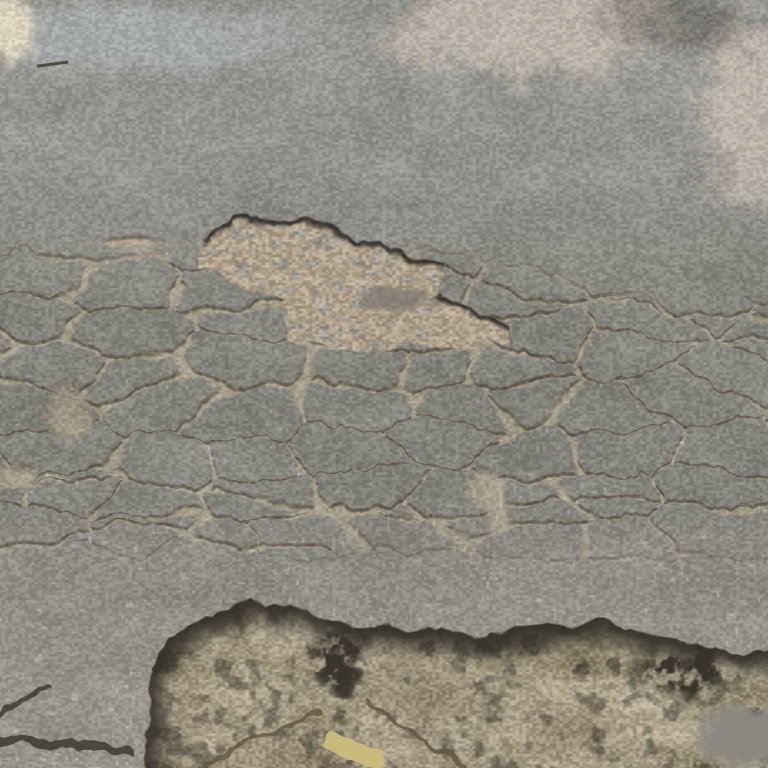
Reproduce this texture procedurally as a WebGL 2 fragment shader.

```glsl
#version 300 es
precision highp float;
// Weathered asphalt: a sandy network of cracks, a shallow pothole and a deep
// broken edge. Cracks are warped Voronoi borders and a few long polylines; holes
// are noisy polygon distances, shadowed by sampling again higher up.
uniform vec2 u_resolution;
out vec4 fragColor;

const vec2 longCracks[21] = vec2[](
  vec2(0, .37), vec2(.13, .38), vec2(.28, .36), vec2(.5, .33), vec2(.57, .325), vec2(.76, .355), vec2(1, .335),
  vec2(0, .29), vec2(.08, .297), vec2(.12, .315), vec2(.2, .325), vec2(.27, .295), vec2(.32, .285), vec2(.43, .29),
  vec2(.58, .652), vec2(.68, .612), vec2(.75, .605), vec2(.82, .612), vec2(.88, .59), vec2(1, .588), vec2(1.1, .59));
const vec2 pothole[12] = vec2[](
  vec2(.26, .69), vec2(.3, .715), vec2(.4, .717), vec2(.48, .688), vec2(.58, .653), vec2(.565, .62),
  vec2(.66, .577), vec2(.665, .555), vec2(.44, .545), vec2(.37, .555), vec2(.37, .61), vec2(.26, .65));
const vec2 brokenEdge[12] = vec2[](
  vec2(.19, -.2), vec2(.195, .13), vec2(.22, .17), vec2(.33, .222), vec2(.35, .207), vec2(.385, .213),
  vec2(.42, .19), vec2(.62, .174), vec2(.79, .192), vec2(.84, .175), vec2(.96, .152), vec2(2, .1));

float hash(vec2 p) {
  vec3 q = fract(p.xyx * .1031);
  q += dot(q, q.yzx + 33.33);
  return fract((q.x + q.y) * q.z);
}
float noise(vec2 p) {
  vec2 i = floor(p), f = fract(p), e = vec2(0, 1);
  f *= f * (3. - 2. * f);
  return mix(mix(hash(i), hash(i + e.yx), f.x), mix(hash(i + e), hash(i + e.yy), f.x), f.y);
}
float fbm(vec2 p) {
  return .55 * noise(p) + .3 * noise(p * 2.1 + 7.) + .15 * noise(p * 4.3 + 3.);
}
// x: distance to the nearest seed, y: gap to the second, z: cell id
vec3 voronoi(vec2 p) {
  vec3 v = vec3(9, 9, 0);
  for (int k = 0; k < 9; k++) {
    vec2 c = floor(p) + vec2(k % 3 - 1, k / 3 - 1);
    float d = length(c + .1 + .8 * vec2(hash(c), hash(c + 57.)) - p);
    if (d < v.x) v = vec3(d, v.x, hash(c + 23.));
    else v.y = min(v.y, d);
  }
  return vec3(v.x, v.y - v.x, v.z);
}
float segment(vec2 p, vec2 a, vec2 b) {
  vec2 e = b - a;
  return length(p - a - e * clamp(dot(p - a, e) / dot(e, e), 0., 1.));
}
float polygon(vec2 p, vec2 v[12]) {
  float d = 1., side = 1.;
  for (int i = 0; i < 12; i++) {
    vec2 a = v[i], b = v[(i + 1) % 12];
    d = min(d, segment(p, a, b));
    if ((a.y > p.y) != (b.y > p.y) && p.x < a.x + (b.x - a.x) * (p.y - a.y) / (b.y - a.y)) side = -side;
  }
  return d * side;
}
vec2 rough(vec2 p) {
  return p + .022 * (vec2(fbm(p * 32.), fbm(p.yx * 32.)) - .5);
}
float blob(vec2 p, float x, float y, float rx, float ry) {
  return 1. - smoothstep(.5, 1.1, length((p - vec2(x, y)) / vec2(rx, ry)) + .7 * (fbm(p * 40.) - .5));
}
float stroke(vec2 p, float ax, float ay, float bx, float by, float r) {
  return 1. - smoothstep(r, r + .002, segment(p, vec2(ax, ay), vec2(bx, by)));
}
// Sand showing through the surface, 0 to 1
float crackSand(vec2 p) {
  vec2 w = rough(p);
  float right = smoothstep(.5, .9, p.x), d = 1.;
  float zone = smoothstep(.22, .34, p.y) * (1. - smoothstep(.65, .7, p.y + .06 * right));
  float width = .02 + .17 * smoothstep(.4, .75, fbm(p * vec2(7, 12))) * (1. - .6 * right);
  float sand = zone * (1. - smoothstep(width * .5, width + .04, voronoi(w * vec2(8, 18)).y));
  for (int i = 0; i < 20; i++) if (i % 7 != 6) d = min(d, segment(w, longCracks[i], longCracks[i + 1]));
  sand = max(sand, 1. - smoothstep(.001, .003 + .006 * noise(p * 14.), d));
  sand = max(sand, max(blob(p, .09, .46, .035, .04), blob(p, .02, .38, .04, .02)));
  return max(sand, max(blob(p, .632, .362, .025, .03), blob(p, .17, .685, .05, .01)));
}

void main() {
  vec2 p = gl_FragCoord.xy / u_resolution, w = rough(p);
  float grain = noise(p * vec2(230, 300)) - .5, mottle = fbm(p * vec2(12, 22)) - .5;

  // Asphalt with a pale wash and patches of sun along the top
  vec3 color = mix(vec3(.52, .515, .485), vec3(.585, .58, .56), smoothstep(.55, .85, p.y));
  color = mix(vec3(.58, .565, .525), color, smoothstep(.18, .36, p.y)) + .09 * mottle;
  color = mix(color, vec3(.66, .68, .68), .8 * blob(p, .17, .95, .24, .055));
  color = mix(color, vec3(.86, .82, .74), blob(p, .01, .965, .04, .06));
  float sun = max(blob(p, .7, .97, .22, .09), blob(p, 1., .85, .1, .15));
  color = mix(color, vec3(.78, .74, .68), .75 * sun);
  color *= 1. - .2 * blob(p, .87, .975, .1, .05);

  // Sandy cracks, dark below each upper lip
  float sand = crackSand(p);
  color = mix(color, vec3(.68, .635, .55) + .12 * mottle, .8 * sand);
  color *= 1. - .38 * max(sand - crackSand(p + vec2(0, .005)), 0.);
  color += grain * .13 + .1 * smoothstep(.8, .95, noise(p * 170.)) * (1. - p.y);

  // Shallow pothole with loose stones
  vec3 stone = voronoi(w * vec2(42, 60));
  float pebble = step(.45, stone.z) * (1. - smoothstep(.25, .45, stone.x));
  vec3 ground = mix(vec3(.69, .63, .55), vec3(.62, .6, .56), pebble) + grain * .22;
  ground = mix(ground, vec3(.46, .45, .42), .7 * blob(p, .52, .61, .06, .02));
  ground *= 1. - .65 * smoothstep(-.003, .005, polygon(w + vec2(0, .008), pothole));
  color = mix(ground, color, smoothstep(-.002, .002, polygon(w, pothole)));

  // Deep broken edge: sand, rubble and overhang shadow
  ground = vec3(.62, .575, .49) + .28 * mottle + grain * .2;
  ground *= 1. - .3 * smoothstep(.55, .75, fbm(p * 45.));
  ground = mix(ground, vec3(.54, .53, .5), blob(p, .97, .04, .07, .05));
  float rubble = max(blob(p, .44, .14, .04, .06), blob(p, .89, .13, .07, .05));
  rubble *= smoothstep(.3, .55, fbm(p * 60.));
  float overhang = smoothstep(-.035, .01, polygon(w + vec2(-.006, .012), brokenEdge));
  ground = mix(ground, vec3(.18, .17, .14), .9 * max(rubble, overhang));
  color = mix(ground, color, smoothstep(-.002, .002, polygon(w, brokenEdge)));

  // Lower left fractures, twigs and a fallen leaf
  float gap = max(stroke(w, 0., .07, .06, .11, .002), stroke(w, 0., .04, .17, .02, .005));
  gap = max(gap, stroke(p, .05, .914, .087, .919, .001));
  color = mix(color, vec3(.22, .2, .17), .8 * gap);
  float twigs = max(stroke(w, .27, .005, .42, .075, .002), stroke(w, .48, .09, .61, 0., .002));
  color = mix(color, vec3(.38, .33, .26), .8 * twigs);
  color = mix(color, vec3(.78, .73, .48), stroke(w, .435, .035, .485, .012, .012));
  fragColor = vec4(color, 1);
}
```
